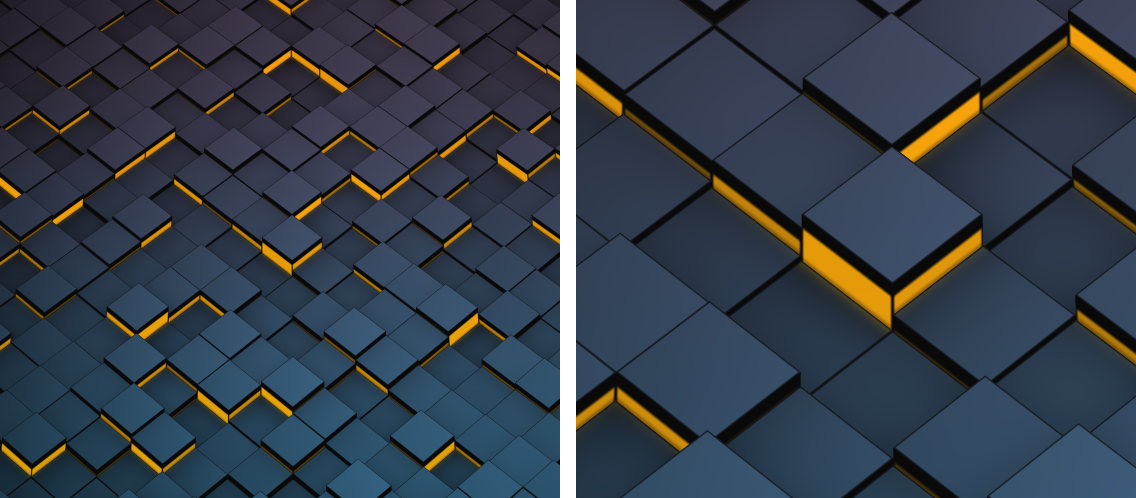
Left: the whole. Right: its middle third, enlarged.
This background is drawn by a Shadertoy shader. Its source:

```glsl
const float MAX_HEIGHT = 0.38;   // tallest tile, in tile lengths
const float CAP = 0.09;          // dark rim above the glowing wall
const vec3 STEEL_BLUE = vec3(0.175, 0.335, 0.44);
const vec3 DUSK_PURPLE = vec3(0.235, 0.205, 0.275);
const vec3 RIM_BLACK = vec3(0.035, 0.035, 0.04);
const vec3 AMBER_DARK = vec3(0.36, 0.25, 0.04);
const vec3 AMBER = vec3(0.92, 0.67, 0.03);
const vec3 ORANGE = vec3(1.0, 0.62, 0.05);

float hash(vec2 p) {
    return fract(sin(dot(p, vec2(127.1, 311.7))) * 43758.5453);
}

float tileHeight(vec2 cell) {
    return MAX_HEIGHT * hash(cell);
}

// Tilted ground plane, turned so the tiles stand as diamonds
vec2 groundPlane(vec2 uv, float aspect) {
    float tileWidth = 0.1324 - 0.0215 * uv.y;
    float across = (uv.x - 0.5 * aspect) / tileWidth;
    float away = 7.4 * (1.0 / tileWidth - 1.0 / 0.1324);
    return vec2(away + across, away - across) + vec2(0.45, 0.85);
}

// Blue to purple light with dark corners
vec3 ambientTint(vec2 st) {
    vec3 tint = mix(STEEL_BLUE, DUSK_PURPLE, smoothstep(-0.05, 1.0, st.y));
    vec2 d = (st - vec2(0.66, 0.46)) * vec2(0.95, 0.7);
    return tint * (1.12 - 0.95 * dot(d, d));
}

vec3 tileTop(vec2 cell, vec2 local, float h, vec3 tint) {
    vec2 back = vec2(tileHeight(cell + vec2(1, 0)), tileHeight(cell + vec2(0, 1))) - h;
    vec2 front = vec2(tileHeight(cell - vec2(1, 0)), tileHeight(cell - vec2(0, 1))) - h;

    // Shade cast by taller neighbours
    vec2 shade = max(back, 0.0) * exp(-4.0 * (1.0 - local))
               + max(front, 0.0) * exp(-4.0 * local);
    float light = 0.82 + 0.24 * h / MAX_HEIGHT + 0.06 * (local.x - local.y);
    vec3 col = tint * light * (1.0 - min(1.7 * (shade.x + shade.y), 0.65));

    // Glow spilled from the walls behind
    vec2 spill = max(back - CAP, 0.0) * exp(-22.0 * (1.0 - local));
    col += AMBER * 1.3 * (spill.x + spill.y);

    // Narrow gap around the tile
    vec2 edge = min(local, 1.0 - local);
    float gap = 1.0 - smoothstep(0.006, 0.018, min(edge.x, edge.y));
    return mix(col, RIM_BLACK, 0.75 * gap);
}

vec3 tileWall(float along, float depth, float above, float variation, vec3 amber) {
    float rise = depth + above;
    float strength = smoothstep(CAP, 0.24, rise) * mix(0.85, 1.0, variation);
    vec3 glow = mix(AMBER_DARK, amber, strength);
    glow *= mix(0.65, 1.0, smoothstep(0.0, 0.05, above));
    float lit = smoothstep(CAP - 0.01, CAP + 0.025, depth);
    lit *= smoothstep(0.0, 0.035, min(along, 1.0 - along));
    return mix(RIM_BLACK, glow, lit);
}

// Follow the view ray down through the cells to a wall or a top
vec3 traceTiles(vec2 ground, vec3 tint, vec3 amber) {
    vec2 start = ground - MAX_HEIGHT;
    vec2 cell = floor(start);
    float enter = 0.0;
    float previous = 0.0;
    bool crossedX = false;
    for (int i = 0; i < 4; i++) {
        float h = tileHeight(cell);
        float z = MAX_HEIGHT - enter;
        if (z < h) {
            vec2 local = start + enter - cell;
            float along = crossedX ? local.y : local.x;
            return tileWall(along, h - z, z - previous, hash(cell + 7.3), amber);
        }
        vec2 leave = cell + 1.0 - start;
        float reach = MAX_HEIGHT - h;
        if (reach <= min(leave.x, leave.y)) {
            return tileTop(cell, start + reach - cell, h, tint);
        }
        crossedX = leave.x < leave.y;
        enter = min(leave.x, leave.y);
        cell += crossedX ? vec2(1, 0) : vec2(0, 1);
        previous = h;
    }
    return RIM_BLACK;
}

void mainImage(out vec4 fragColor, in vec2 fragCoord) {
    const int SAMPLES = 3;
    float aspect = iResolution.x / iResolution.y;
    vec2 st = fragCoord / iResolution.xy;
    vec3 tint = ambientTint(st);
    vec3 amber = mix(AMBER, ORANGE, st.y);

    // Average a small grid of rays for smooth edges
    vec3 sum = vec3(0.0);
    for (int j = 0; j < SAMPLES; j++) {
        for (int i = 0; i < SAMPLES; i++) {
            vec2 offset = (vec2(i, j) + 0.5) / float(SAMPLES) - 0.5;
            vec2 uv = (fragCoord + offset) / iResolution.y;
            sum += traceTiles(groundPlane(uv, aspect), tint, amber);
        }
    }
    fragColor = vec4(sum / float(SAMPLES * SAMPLES), 1.0);
}
```
